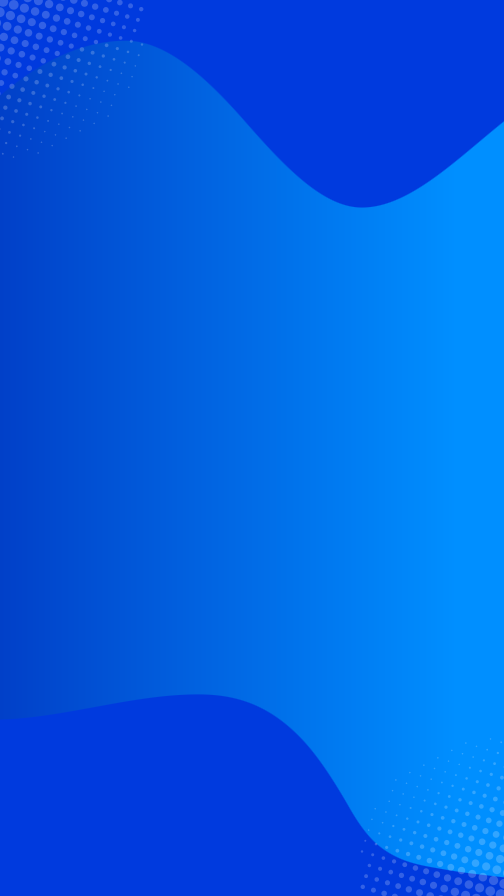
Give the GLSL for this background, as a WebGL 2 fragment shader.

```glsl
#version 300 es
precision highp float;

uniform vec2 u_resolution;
out vec4 fragColor;

// Lengths are in canvas widths
const vec2 CANVAS = vec2(1.0, 16.0 / 9.0);

const vec3 FLAT_BLUE = vec3(0.0, 0.227, 0.872);
const vec3 GRADIENT_LEFT = vec3(0.005, 0.25, 0.785);
const vec3 GRADIENT_RIGHT = vec3(0.0, 0.56, 1.0);
const float GRADIENT_END = 0.905;

const vec3 DOT_COLOR = vec3(1.0);
const float DOT_ALPHA = 0.2;
const float DOT_SPACING = 0.0222;
const float DOT_ANGLE = 0.3;
const float DOT_MAX_RADIUS = 0.0104;
const vec2 DOT_SHRINK = vec2(0.02, 0.028);
const vec2 DOT_ANCHOR = vec2(0.259, 0.0116);
const vec2 DISC_CENTER = vec2(0.023, 0.046);
const float DISC_RADIUS = 0.266;

// Wave knots: x, height, slope
const vec3 UPPER_WAVE[5] = vec3[5](
    vec3(0.0, 1.588, 0.85), vec3(0.25, 1.697, 0.0),
    vec3(0.486, 1.537, -1.14), vec3(0.718, 1.366, 0.0),
    vec3(1.0, 1.537, 0.8));
const vec3 LOWER_WAVE[7] = vec3[7](
    vec3(0.0, 0.35, 0.03), vec3(0.393, 0.4, 0.0),
    vec3(0.602, 0.308, -1.08), vec3(0.694, 0.174, -1.75),
    vec3(0.752, 0.0995, -0.8), vec3(0.88, 0.053, -0.18),
    vec3(1.0, 0.037, -0.12));

// Cubic Hermite curve between two knots
float hermite(vec3 a, vec3 b, float x) {
    float span = b.x - a.x;
    float t = (x - a.x) / span;
    float s = 1.0 - t;
    return a.y * s * s * (1.0 + 2.0 * t) + b.y * t * t * (3.0 - 2.0 * t)
         + span * t * s * (a.z * s - b.z * t);
}

float upperHeight(float x) {
    int i = 0;
    while (i < 3 && x > UPPER_WAVE[i + 1].x) i++;
    return hermite(UPPER_WAVE[i], UPPER_WAVE[i + 1], x);
}

float lowerHeight(float x) {
    int i = 0;
    while (i < 5 && x > LOWER_WAVE[i + 1].x) i++;
    return hermite(LOWER_WAVE[i], LOWER_WAVE[i + 1], x);
}

// Antialiased coverage of the positive side of a field
float coverage(float field) {
    return clamp(0.5 + field / fwidth(field), 0.0, 1.0);
}

// Tilted dot grid cut to a disc; q is measured inward from a corner
float halftone(vec2 q, float pixel) {
    float c = cos(DOT_ANGLE);
    float s = sin(DOT_ANGLE);
    mat2 tilt = mat2(c, s, -s, c);
    vec2 cell = round((q - DOT_ANCHOR) * tilt / DOT_SPACING);
    vec2 center = DOT_ANCHOR + tilt * cell * DOT_SPACING;

    float radius = DOT_MAX_RADIUS - dot(center, DOT_SHRINK);
    radius = max(radius, 0.0014);
    float inDisc = step(distance(center, DISC_CENTER), DISC_RADIUS);
    float gap = radius - distance(q, center);
    return inDisc * clamp(0.5 + gap / pixel, 0.0, 1.0);
}

void main() {
    vec2 p = gl_FragCoord.xy / u_resolution * CANVAS;
    float pixel = 1.0 / u_resolution.x;

    // Gradient band between the two waves
    float band = coverage(upperHeight(p.x) - p.y)
               * coverage(p.y - lowerHeight(p.x));
    float ramp = clamp(p.x / GRADIENT_END, 0.0, 1.0);
    vec3 gradient = mix(GRADIENT_LEFT, GRADIENT_RIGHT, ramp);
    vec3 color = mix(FLAT_BLUE, gradient, band);

    // Halftone in the upper left and, turned around, the lower right
    float dots = halftone(vec2(p.x, CANVAS.y - p.y), pixel)
               + halftone(vec2(CANVAS.x - p.x, p.y), pixel);
    color = mix(color, DOT_COLOR, DOT_ALPHA * min(dots, 1.0));

    fragColor = vec4(color, 1.0);
}
```
